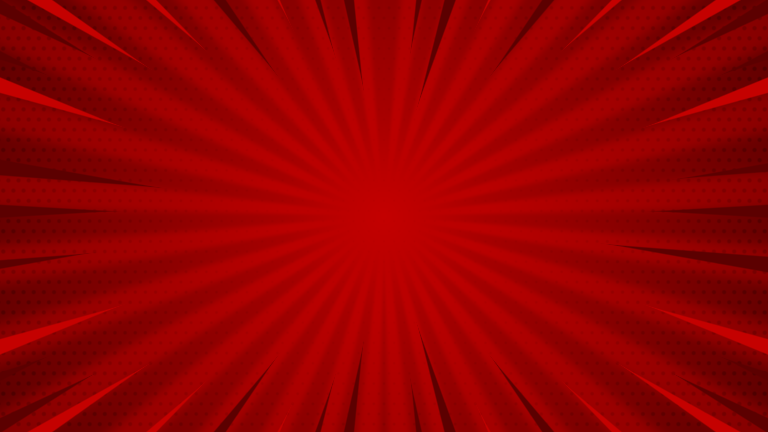
A WebGL 1 fragment shader for this background:

```glsl
precision highp float;

uniform vec2 u_resolution;

const vec3 SHADOW_RED = vec3(0.36, 0.0, 0.0);
const vec3 BRIGHT_RED = vec3(0.77, 0.005, 0.0);

// Coverage of a thin wedge that widens outward from its tip
float spike(vec2 p, float degrees, float tipRadius, float slope, float pixel) {
  float angle = radians(degrees);
  vec2 axis = vec2(cos(angle), sin(angle));
  float along = dot(p, axis) - tipRadius;
  float across = abs(p.x * axis.y - p.y * axis.x);
  float edge = (across - slope * along) / sqrt(1.0 + slope * slope);
  return 1.0 - smoothstep(-pixel, pixel, edge);
}

// Soft alternating rays, mirrored left to right
float sunburst(vec2 p, float count, float phaseDegrees) {
  float angle = atan(p.y, abs(p.x) + 0.00001);
  float wave = cos(count * (angle - radians(phaseDegrees)));
  return smoothstep(-0.9, 0.9, wave) * 2.0 - 1.0;
}

// Staggered halftone dots
float halftone(vec2 p, float spacing, float radius, float pixel) {
  vec2 cell = p / spacing;
  cell.x += 0.5 * mod(floor(cell.y), 2.0);
  float dist = length(fract(cell) - 0.5) * spacing;
  return 1.0 - smoothstep(radius - pixel, radius + pixel, dist);
}

// Dark spikes share fourfold symmetry, with some tips staggered by side
float darkSpikes(vec2 p, float pixel) {
  vec2 q = abs(p);
  float rightSide = step(0.0, p.x);
  float risingDiagonal = step(0.0, p.x * p.y);
  float mask = spike(vec2(q.x, p.y - 0.011), 0.0, 0.63, 0.058, pixel);
  mask = max(mask, spike(q, 7.2, mix(0.537, 0.70, risingDiagonal), 0.05, pixel));
  mask = max(mask, spike(q, 22.7, 0.856, 0.085, pixel));
  mask = max(mask, spike(q, 28.6, 0.777, 0.065, pixel));
  mask = max(mask, spike(q, 52.8, 0.428, 0.055, pixel));
  mask = max(mask, spike(q, 73.0, mix(0.41, 0.285, rightSide), 0.052, pixel));
  return max(mask, spike(q, 80.8, mix(0.315, 0.40, rightSide), 0.06, pixel));
}

float brightSpikes(vec2 p, float pixel) {
  vec2 q = abs(p);
  float mask = spike(q, 18.8, 0.657, 0.06, pixel);
  mask = max(mask, spike(q, 32.2, 0.662, 0.055, pixel));
  mask = max(mask, spike(q, 42.9, 0.58, 0.05, pixel));
  return max(mask, spike(q, 64.0, 0.51, 0.05, pixel));
}

void main() {
  float pixel = 1.0 / u_resolution.y;
  vec2 p = (gl_FragCoord.xy - 0.5 * u_resolution) * pixel;
  float radius = length(p);

  // Radial falloff and rays that deepen toward the rim
  float red = 0.765 - 0.32 * radius;
  float rayDepth = smoothstep(0.06, 0.25, radius) * (0.025 + 0.05 * radius);
  red += rayDepth * sunburst(p, 32.0, 4.0);

  // Dots grow with distance from the centre
  float reach = smoothstep(0.12, 0.95, radius);
  float dots = halftone(p, 0.0235, mix(0.002, 0.0048, reach), pixel);
  red -= dots * mix(0.02, 0.085, reach);

  vec3 color = vec3(red, 0.0, 0.0);
  color = mix(color, SHADOW_RED, darkSpikes(p, pixel));
  color = mix(color, BRIGHT_RED, brightSpikes(p, pixel));
  gl_FragColor = vec4(color, 1.0);
}
```
